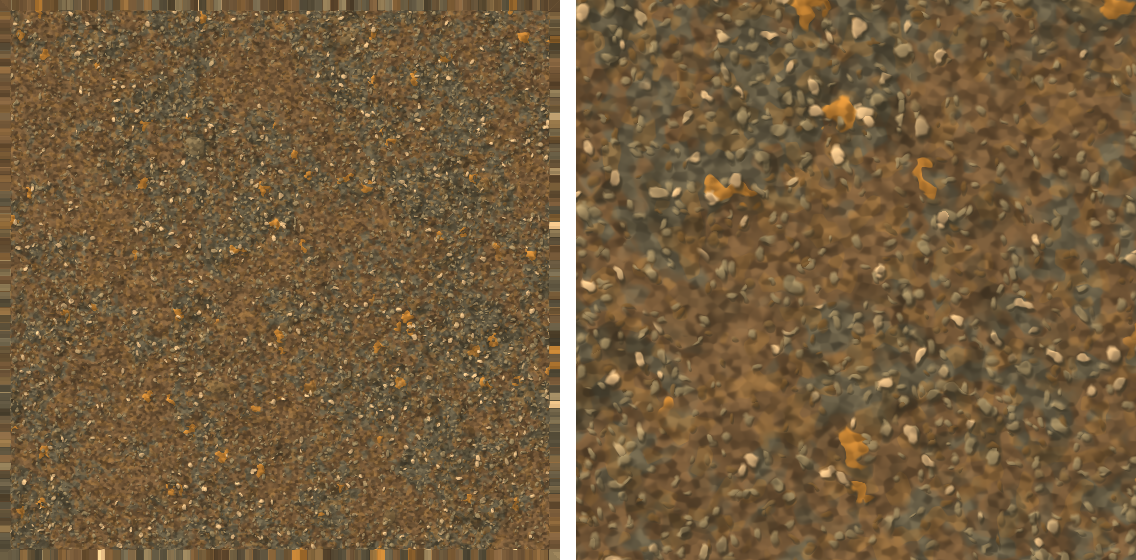
Left: the whole. Right: its middle third, enlarged.
Write a WebGL 2 fragment shader that draws this texture.

```glsl
#version 300 es
precision highp float;
// Brown forest soil with grit, pale pebbles, ochre leaf scraps and a streaked border.

#define BROWN vec3(0.435, 0.325, 0.205)
#define OLIVE vec3(0.355, 0.32, 0.24)
#define TAN vec3(0.55, 0.475, 0.33)
#define OCHRE vec3(0.54, 0.39, 0.20)
#define ORANGE vec3(0.75, 0.49, 0.18)
#define CREAM vec3(0.82, 0.67, 0.47)
#define SHADOW vec3(0.24, 0.215, 0.15)
#define BORDER 0.019
#define STREAKS 72.0
#define SOFTNESS 0.0012
#define GRAIN_CONTRAST 0.55

uniform vec2 u_resolution;
out vec4 fragColor;

vec3 hash3(vec2 p) {
  vec3 q = fract(p.xyx * vec3(0.1031, 0.1030, 0.0973));
  q += dot(q, q.yxz + 33.33);
  return fract((q.xxy + q.yzz) * q.zyx);
}

// Smooth cellular noise: random cell values blended by distance
float cellNoise(vec2 p) {
  vec2 cell = floor(p), f = p - cell;
  float sum = 0.0, total = 0.0;
  for (int y = -1; y <= 1; y++)
    for (int x = -1; x <= 1; x++) {
      vec2 o = vec2(x, y);
      vec3 h = hash3(cell + o);
      vec2 d = o + h.xy - f;
      float w = exp(-6.0 * dot(d, d));
      sum += w * h.z;
      total += w;
    }
  return sum / total;
}

// Scattered angular chips: x = coverage, y = random tone, z = lighting, w = shadow
vec4 chips(vec2 p, float scale, float density, float size, float seed) {
  p *= scale;
  vec2 cell = floor(p), f = p - cell;
  float soft = SOFTNESS * scale;
  vec4 result = vec4(0.0);
  for (int y = -1; y <= 1; y++)
    for (int x = -1; x <= 1; x++) {
      vec2 o = vec2(x, y);
      vec3 h = hash3(cell + o + seed);
      vec3 g = hash3(cell + o + seed + 57.0);
      float present = smoothstep(0.0, 0.03, density - g.x);
      float angle = 6.2832 * g.z;
      mat2 turn = mat2(cos(angle), sin(angle), -sin(angle), cos(angle));
      vec2 stretch = vec2(0.85, 1.0 + 0.8 * h.x);
      float radius = size * mix(0.5, 1.0, h.z);
      vec2 d = f - o - h.xy;
      vec2 e = abs((turn * d) * stretch);
      float r = mix(length(e), max(e.x, e.y) + 0.3 * min(e.x, e.y), 0.5);
      vec2 s = (turn * (d + radius * vec2(-0.35, 0.6))) * stretch;
      float cover = present * (1.0 - smoothstep(radius - soft, radius + soft, r));
      float shade = present * (1.0 - smoothstep(radius * 0.7, radius * 1.35, length(s)));
      if (cover > result.x) {
        result.xyz = vec3(cover, g.y, dot(d, vec2(-0.4, 0.8)) / radius);
      }
      result.w = max(result.w, shade);
    }
  return result;
}

// Lays chips and their shadows over the ground
vec3 lay(vec3 ground, vec4 chip, vec3 tint, float shadow) {
  ground = mix(ground, SHADOW, chip.w * shadow);
  return mix(ground, tint * (1.0 + 0.22 * chip.z), chip.x);
}

void main() {
  vec2 uv = gl_FragCoord.xy / u_resolution;

  // Edge samples are held outward and stepped into streaks
  vec2 p = clamp(uv, BORDER, 1.0 - BORDER);
  vec2 rim = min(uv, 1.0 - uv);
  vec2 steps = p * STREAKS;
  vec2 stepped = (floor(steps) + smoothstep(0.4, 0.6, fract(steps))) / STREAKS;
  float border = 1.0 - smoothstep(BORDER - 0.001, BORDER + 0.001, min(rim.x, rim.y));
  p = mix(p, stepped, border);

  float broad = cellNoise(p * 5.0 + 3.0);
  float patches = cellNoise(p * 17.0 + 41.0);
  float clumps = cellNoise(p * 46.0 + 17.0);
  float crumbs = cellNoise(p * 110.0 + 71.0);
  float grit = cellNoise(p * vec2(190.0, 225.0) + 29.0);
  float litter = smoothstep(0.25, 0.75, 0.35 * broad + 0.65 * patches);

  // Soil, with damp grey-green areas and rusty crumbs
  float damp = 0.2 * broad + 0.25 * patches + 0.25 * clumps + 0.3 * crumbs;
  vec3 color = mix(BROWN, OLIVE, smoothstep(0.46, 0.62, damp));
  color = mix(color, OCHRE, 0.5 * smoothstep(0.56, 0.8, cellNoise(p * 120.0 + 133.0)));
  float hollow = smoothstep(0.55, 0.85, cellNoise(p * 80.0 + 9.0));
  color = mix(color, SHADOW, 0.55 * mix(0.25, 1.0, litter) * hollow);
  color *= 1.05 + GRAIN_CONTRAST * (grit - 0.5) + 0.2 * (crumbs - 0.5) + 0.08 * (clumps - 0.5);

  // Ragged outlines for all loose pieces
  vec2 ragged = p + 0.0035 * (vec2(crumbs, grit) - 0.5);

  vec4 stone = chips(ragged, 12.0, 0.07, 0.24, 211.0);
  vec3 stoneTint = mix(OCHRE, TAN, stone.y) * (0.78 + 0.4 * grit);
  color = lay(color, stone * vec4(0.75, 1.0, 1.0, 1.0), stoneTint, 0.4);

  vec4 fines = chips(ragged, 140.0, 0.24 + 0.28 * litter, 0.4, 13.0);
  vec3 finesTint = mix(OCHRE, TAN, smoothstep(0.1, 0.5, fines.y)) * (0.85 + 0.35 * fines.y);
  color = lay(color, fines * vec4(0.85, 1.0, 1.0, 1.0), finesTint, 0.45);

  vec2 torn = p + 0.013 * (vec2(clumps, crumbs) - 0.5) + 0.006 * (vec2(grit, crumbs) - 0.5);
  vec4 leaf = chips(torn, 29.0, 0.06 + 0.08 * litter, 0.32, 97.0);
  color = lay(color, leaf * vec4(0.85, 1.0, 1.0, 1.0), ORANGE * (0.72 + 0.5 * grit), 0.4);

  vec4 pebble = chips(ragged, 80.0, 0.09 + 0.26 * litter, 0.37, 151.0);
  vec3 pebbleTint = mix(TAN, CREAM, smoothstep(0.3, 0.8, pebble.y)) * (0.8 + 0.4 * grit);
  color = lay(color, pebble, pebbleTint, 0.65);

  // Uneven brightness between the border streaks
  float streak = hash3(floor(uv * STREAKS * step(rim.yx, rim.xy)) + 5.0).x;
  color *= 1.0 + border * 0.2 * (streak - 0.5);
  fragColor = vec4(color, 1.0);
}
```
